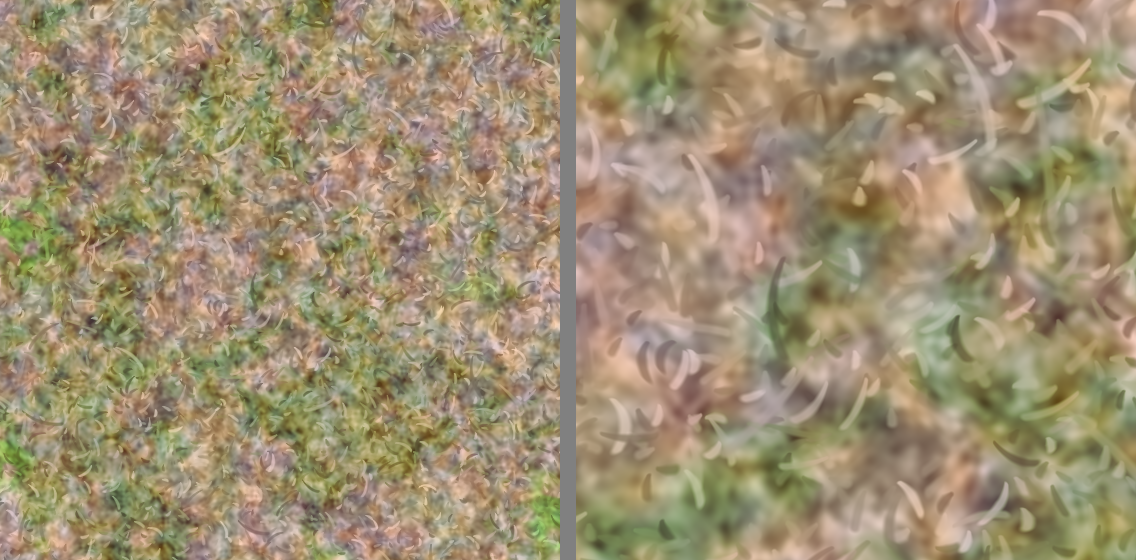
Left, the full canvas; right, a detail of the centre.
Give the GLSL for this texture, as a WebGL 1 fragment shader.

```glsl
precision highp float;
// Dry, trampled turf seen from above: pinkish soil and straw with olive grass.
// Rotated noise octaves give tone and grass cover; layers of short bent blades
// are scattered on jittered grids, and broad noise adds a few vivid green tufts.

uniform vec2 u_resolution;

const vec3 SOIL_DARK   = vec3(0.53, 0.44, 0.36);
const vec3 SOIL_MID    = vec3(0.64, 0.56, 0.47);
const vec3 SOIL_LIGHT  = vec3(0.78, 0.69, 0.61);
const vec3 GRASS_DARK  = vec3(0.42, 0.38, 0.24);
const vec3 GRASS_MID   = vec3(0.55, 0.55, 0.36);
const vec3 GRASS_LIGHT = vec3(0.68, 0.66, 0.51);
const vec3 TUFT_TINT   = vec3(0.76, 1.07, 0.66);
const vec3 WARM_SHIFT  = vec3(0.14, 0.02, -0.12);  // ochre against grey
const vec3 MAUVE_SHIFT = vec3(0.06, -0.05, 0.08);  // mauve against olive

const float PATCH_SCALE = 5.0;    // broad patches across the canvas
const float CLUMP_SCALE = 13.0;
const float GRAIN_SCALE = 36.0;   // coarsest grain; finer ones follow from it
const float COVER_EDGE  = 0.54;   // higher means less grass
const float COVER_SOFT  = 0.08;
const float CONTRAST    = 1.0;
const float BLADE_ALPHA = 0.72;

float hash(vec2 p) {
  vec3 q = fract(p.xyx * 0.1031);
  q += dot(q, q.yzx + 33.33);
  return fract((q.x + q.y) * q.z);
}

mat2 rotation(float angle) {
  float c = cos(angle), s = sin(angle);
  return mat2(c, s, -s, c);
}

float noise(vec2 p) {
  vec2 cell = floor(p), f = fract(p);
  f = f * f * (3.0 - 2.0 * f);
  float low  = mix(hash(cell), hash(cell + vec2(1.0, 0.0)), f.x);
  float high = mix(hash(cell + vec2(0.0, 1.0)), hash(cell + vec2(1.0, 1.0)), f.x);
  return mix(low, high, f.y);
}

// Noise on its own rotated, shifted lattice, so the layers never line up.
float layer(vec2 p, float scale, float seed) {
  return noise(rotation(seed * 1.7) * p * scale + seed * 37.3 + 200.0);
}

// Lays one grid of bent, tapered blades over the tone and the grass cover.
// Size is half length and half width, in cells.
void scatterBlades(vec2 p, float grid, vec2 size, float density, float seed,
                   inout float tone, inout float cover) {
  vec2 g = rotation(seed) * p * grid + seed * 53.0 + 100.0;
  vec2 home = floor(g);
  for (int j = -1; j <= 1; j++) {
    for (int i = -1; i <= 1; i++) {
      vec2 cell = home + vec2(float(i), float(j));
      float pick = hash(cell + 7.7);
      float shade = hash(cell + 41.3);
      float spin = hash(cell + 19.1);
      vec2 center = cell + vec2(hash(cell + 3.1), hash(cell + 11.9));
      // Undo the grid's turn so that most blades lean near the vertical.
      vec2 q = rotation(-seed - 1.75 - (spin - 0.5) * 2.9) * (g - center);
      q.y -= (shade - 0.5) * q.x * q.x;
      float reach = size.x * mix(0.5, 1.0, pick / density);
      float width = size.y * (1.0 - 0.5 * clamp(q.x / reach, 0.0, 1.0));
      float d = length(vec2(max(abs(q.x) - reach, 0.0), q.y));
      float mask = 1.0 - smoothstep(width * 0.25, width, d);
      mask *= step(pick, density) * BLADE_ALPHA;
      tone = mix(tone, mix(-1.5, 2.0, shade), mask);
      cover += mask * (spin - 0.5) * 0.14;
    }
  }
}

// Tone 0 is the middle colour, -1 the dark one, 1 the light one.
vec3 ramp(vec3 dark, vec3 mid, vec3 light, float tone) {
  return mid + (mid - dark) * min(tone, 0.0) + (light - mid) * max(tone, 0.0);
}

void main() {
  vec2 p = gl_FragCoord.xy / u_resolution.y;
  vec2 warped = p + 0.012 * (vec2(layer(p, 24.0, 1.0), layer(p, 24.0, 2.0)) - 0.5);

  // Ground: light and dark grains, and where grass grows
  float tone = 1.0 * (layer(p, CLUMP_SCALE, 3.0) - 0.5)
             + 1.5 * (layer(warped, GRAIN_SCALE, 4.0) - 0.5)
             + 2.2 * (layer(warped, GRAIN_SCALE * 2.1, 5.0) - 0.5)
             + 1.5 * (layer(warped, GRAIN_SCALE * 4.2, 6.0) - 0.5);
  float cover = 0.40 * layer(p, PATCH_SCALE, 7.0)
              + 0.30 * layer(warped, CLUMP_SCALE, 8.0)
              + 0.30 * layer(warped, GRAIN_SCALE, 9.0);

  // Litter: fine flakes, short blades, then a few long straws
  scatterBlades(warped, 70.0, vec2(0.45, 0.30), 0.45, 1.3, tone, cover);
  scatterBlades(warped, 42.0, vec2(0.65, 0.17), 0.45, 2.6, tone, cover);
  scatterBlades(p, 17.0, vec2(0.70, 0.085), 0.22, 4.1, tone, cover);
  tone += 0.5 * (layer(p, GRAIN_SCALE * 4.6, 10.0) - 0.5);
  tone = clamp(tone * CONTRAST + 0.06, -1.9, 2.0);

  // Colour: soil and grass ramps, hue drift, vivid tufts
  float grass = smoothstep(COVER_EDGE - COVER_SOFT, COVER_EDGE + COVER_SOFT, cover);
  vec3 color = mix(ramp(SOIL_DARK, SOIL_MID, SOIL_LIGHT, tone),
                   ramp(GRASS_DARK, GRASS_MID, GRASS_LIGHT, tone), grass);
  color += WARM_SHIFT * (layer(warped, GRAIN_SCALE * 1.3, 11.0) - 0.5);
  color += MAUVE_SHIFT * (layer(warped, CLUMP_SCALE * 1.6, 12.0) - 0.5);
  float tuft = smoothstep(0.70, 0.92, layer(warped, PATCH_SCALE, 13.0));
  tuft *= smoothstep(0.25, 0.65, layer(warped, GRAIN_SCALE, 14.0));
  color *= mix(vec3(1.0), TUFT_TINT, tuft);

  gl_FragColor = vec4(clamp(color, 0.0, 1.0), 1.0);
}
```
